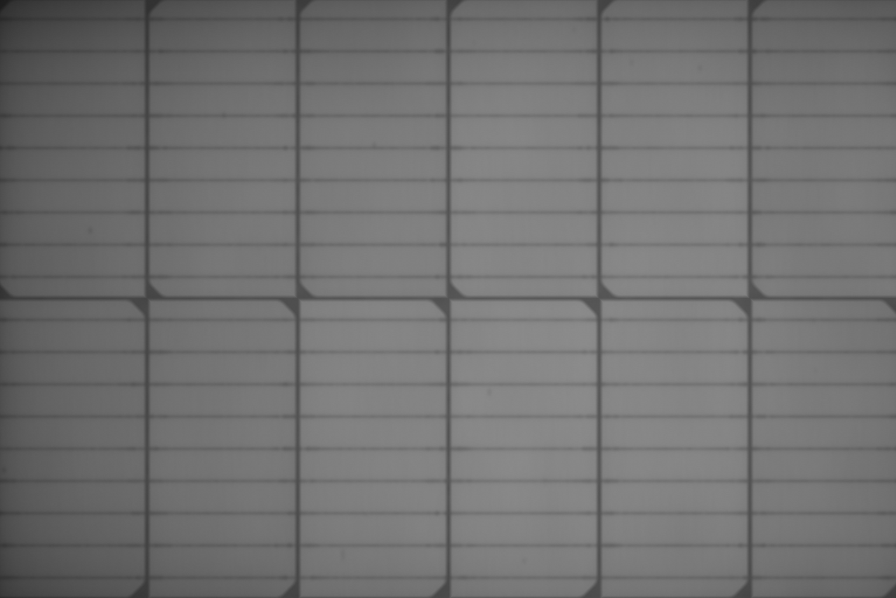
Write a Shadertoy shader that draws this pattern.

```glsl
float hash(vec2 p) {
    return fract(sin(dot(p, vec2(127.1, 311.7))) * 43758.5453);
}

float noise(vec2 p) {
    vec2 i = floor(p), f = fract(p);
    f = f * f * (3.0 - 2.0 * f);
    return mix(mix(hash(i), hash(i + vec2(1, 0)), f.x),
               mix(hash(i + vec2(0, 1)), hash(i + vec2(1, 1)), f.x), f.y);
}

// Distance to a wafer whose two corners on one side are cut; negative inside.
float waferDistance(vec2 q, vec2 halfSize, float cutSide) {
    vec2 inset = halfSize - vec2(q.x * cutSide, abs(q.y));
    float sides = min(min(inset.x, inset.y), halfSize.x + q.x * cutSide);
    float cut = (inset.x + inset.y - 0.0245 - 0.0015 * cutSide) * 0.707;
    float blend = max(0.006 - abs(sides - cut), 0.0);
    return blend * blend / 0.024 - min(sides, cut);
}

// Soft line profile that never gets thinner than a pixel.
float softLine(float d, float width, float px) {
    float w = max(width, 0.8 * px);
    return exp(-d * d / (w * w));
}

void mainImage(out vec4 fragColor, in vec2 fragCoord) {
    float px = 1.0 / iResolution.y;
    vec2 p = fragCoord * px;

    // Six columns by two rows of wafers
    vec2 pitch = vec2(0.252, 0.503);
    vec2 grid = (p + vec2(0.006, 0.002)) / pitch;
    vec2 cell = floor(grid);
    vec2 q = (fract(grid) - 0.5) * pitch;
    float cutSide = cell.y > 0.5 ? -1.0 : 1.0;
    float d = waferDistance(q, pitch * 0.5 - vec2(0.0034, 0.0028), cutSide);
    float wafer = 1.0 - smoothstep(-1.0, 1.0, d / max(0.0042, px));

    // Uneven glow of each wafer
    float glow = 0.522 + 0.036 * (hash(cell + 3.7) - 0.5);
    glow += q.x * 0.16 * (hash(cell + 8.1) - 0.3);
    glow += 0.016 * (noise(p * vec2(14.0, 9.0)) - 0.5);
    glow += 0.005 * (noise(p * vec2(160.0, 25.0)) - 0.5);
    glow -= 0.02 * exp(min(d, 0.0) / 0.008);

    // Nine busbars, darker and blotchy towards their ends
    float bar = clamp(round(q.y / 0.0539), -4.0, 4.0);
    float barDist = q.y - bar * 0.0539;
    float ends = smoothstep(0.075, 0.11, abs(q.x));
    float blotch = noise(vec2(p.x * 130.0, bar * 7.3 + cell.y * 51.0));
    float strength = 0.043 + 0.018 * blotch + 0.035 * ends * blotch;
    glow -= strength * softLine(barDist, 0.0033 + 0.001 * ends * blotch, px);
    glow -= 0.014 * softLine(barDist, 0.008, px);

    // Scattered faint specks
    for (int i = 0; i < 3; i++) {
        vec2 seed = cell * 5.3 + float(i) * 17.9;
        vec2 spot = (vec2(hash(seed), hash(seed + 2.3)) - 0.5) * pitch * 0.9;
        float depth = 0.05 * pow(hash(seed + 4.9), 3.0);
        vec2 reach = vec2(1.0, mix(0.4, 1.0, hash(seed + 6.1)));
        glow -= depth * softLine(length((q - spot) * reach), 0.0045, px);
    }

    // Gaps between wafers
    float gap = 0.335 + 0.02 * (noise(p * 60.0) - 0.5);
    float shade = mix(gap, glow, wafer);

    // Light falls off to the left and at the upper and lower rims
    vec2 off = (p - vec2(0.94, 0.47)) / vec2(0.94, 0.5);
    float rim = pow(abs(off.y), 4.0);
    shade *= 1.0 - 0.31 * off.x * off.x - 0.17 * rim - 0.08 * rim * off.x * off.x;
    shade *= 1.0 - 0.12 * exp(-p.x / 0.025);
    shade += 0.006 * (hash(floor(p * 512.0)) - 0.5);

    fragColor = vec4(vec3(shade), 1.0);
}
```
